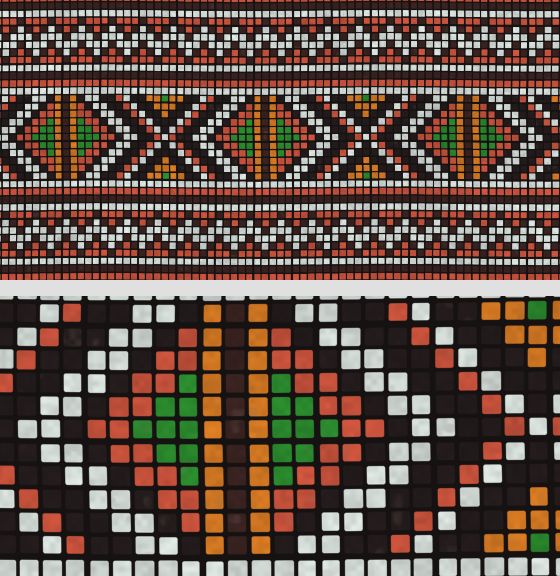
Top: the whole. Bottom: its middle third, enlarged.
Write a Shadertoy shader that draws this pattern.

```glsl
// Woven geometric band: square beads on a dark grid, coloured cell by cell.
// Stepped diamonds alternate with crosses in the middle; striped zigzag borders
// mirror above and below. Hashes vary each bead and noise adds worn paint.

#define ROWS_HIGH 36.2        // grid cells per canvas height
#define CENTER vec2(0.948, 0.509)
#define DIAMOND_PERIOD 26.0   // cells between diamonds
#define ZIGZAG_PERIOD 4.0     // cells between border peaks
#define BEAD_HALF 0.425       // half size of a bead in its cell
#define BEAD_ROUND 0.10
#define WEAR 0.20
#define WOBBLE 0.07

const vec3 LINE   = vec3(0.085, 0.070, 0.072);
const vec3 BLACK  = vec3(0.135, 0.105, 0.105);
const vec3 BROWN  = vec3(0.215, 0.130, 0.120);
const vec3 WHITE  = vec3(0.800, 0.830, 0.815);
const vec3 RED    = vec3(0.755, 0.310, 0.225);
const vec3 ORANGE = vec3(0.800, 0.455, 0.130);
const vec3 GREEN  = vec3(0.160, 0.520, 0.170);

float hash(vec2 p) {
    vec3 q = fract(vec3(p.xyx) * 0.1031);
    q += dot(q, q.yzx + 33.33);
    return fract((q.x + q.y) * q.z);
}

float noise(vec2 p) {
    vec2 i = floor(p), f = fract(p);
    f = f * f * (3.0 - 2.0 * f);
    return mix(mix(hash(i), hash(i + vec2(1, 0)), f.x),
               mix(hash(i + vec2(0, 1)), hash(i + vec2(1, 1)), f.x), f.y);
}

// Middle band: diamond at d = 0, cross at e = 0, row distance r from 0 to 5
vec3 medallionColor(float d, float r) {
    float e = 0.5 * DIAMOND_PERIOD - d;
    float ring = d + r;
    if (d < 0.5) return BROWN;
    if (d < 1.5) return ORANGE;
    if (ring < 4.5) return GREEN;
    if (ring < 6.5) return RED;
    if (ring > 7.5 && ring < 9.5) return WHITE;
    if (abs(e - r) < 0.5) return WHITE;
    if (abs(e - r - 1.0) < 0.5) return RED;
    if (e + 5.0 - r < 2.5) return e + 5.0 - r < 0.5 ? GREEN : ORANGE;
    return BLACK;
}

// Border band: two-bead zigzag on rows 11 to 14 with red teeth around it
vec3 zigzagColor(float col, float r) {
    float z = abs(mod(col, ZIGZAG_PERIOD) - 0.5 * ZIGZAG_PERIOD);
    float h = r - 11.0;
    if (h < -0.5) return z < 0.5 ? BROWN : RED;
    if (h > 3.5) return z > 1.5 ? BROWN : RED;
    float k = h - z;
    if (k > -0.5 && k < 1.5) return WHITE;
    return abs(k - 0.5) > 2.0 ? RED : BROWN;
}

vec3 beadColor(vec2 cell) {
    float r = abs(cell.y);
    float d = abs(mod(cell.x + 0.5 * DIAMOND_PERIOD, DIAMOND_PERIOD) - 0.5 * DIAMOND_PERIOD);
    if (r < 5.5) return medallionColor(d, r);
    if (r > 9.5 && r < 15.5) return zigzagColor(cell.x, r);
    float stripe = r < 9.5 ? r - 6.0 : 19.0 - r;   // white, red, dark, white
    if (r > 15.5) stripe = r < 16.5 ? 0.0 : (r < 17.5 ? 2.0 : 1.0);
    if (stripe < 0.5 || stripe > 2.5) return WHITE;
    return stripe < 1.5 ? RED : BROWN;
}

float roundBox(vec2 p, vec2 halfSize, float radius) {
    vec2 q = abs(p) - halfSize + radius;
    return length(max(q, 0.0)) + min(max(q.x, q.y), 0.0) - radius;
}

void mainImage(out vec4 fragColor, in vec2 fragCoord) {
    vec2 uv = fragCoord / iResolution.y;
    float pixel = ROWS_HIGH / iResolution.y;

    // Grid with slight stretch and hand-made waviness
    vec2 g = (uv - CENTER) * ROWS_HIGH;
    g.x -= 0.00034 * g.x * g.x;
    g += WOBBLE * sin(g.yx * vec2(0.31, 0.17) + vec2(0.6, 2.0));
    vec2 cell = floor(g + 0.5);
    vec2 local = g - cell;

    // Bead shape, with every fifth grid line heavier
    float seed = hash(cell + 91.0);
    vec2 jitter = vec2(hash(cell + 17.0), hash(cell + 53.0)) - 0.5;
    vec2 fifth = abs(mod(g + vec2(1.5, 0.5) + 2.5, 5.0) - 2.5);
    vec2 heavy = 0.045 * step(fifth, vec2(0.5));
    float edge = roundBox(local - 0.04 * jitter, BEAD_HALF - heavy - 0.03 * seed, BEAD_ROUND);
    float soft = max(0.6 * pixel, 0.035);
    float bead = 1.0 - smoothstep(-soft, soft, edge);

    // Uneven paint, thread grain and broad light variation
    vec3 color = beadColor(cell);
    float grain = noise(g * 4.0 + 40.0);
    float light = noise(g * 0.14 + 20.0);
    color *= 1.0 + WEAR * (0.55 * (seed - 0.5) + 0.6 * (grain - 0.5) + 0.5 * (light - 0.5));
    float scuff = smoothstep(0.80, 0.95, noise(g * 1.3 + 70.0)) * grain;
    color = mix(color, vec3(0.45, 0.38, 0.35), 0.25 * scuff);

    fragColor = vec4(mix(LINE, color, bead), 1.0);
}
```
